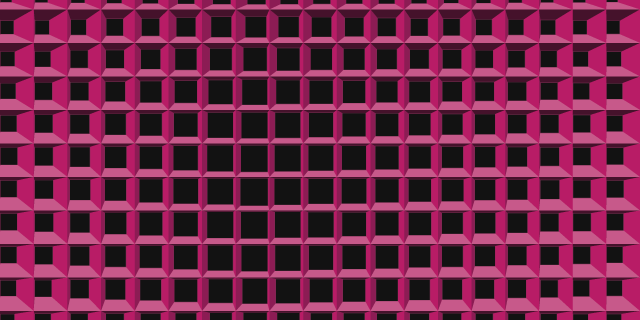
This pattern is drawn by a WebGL 1 fragment shader. Its source:

```glsl
precision highp float;

uniform vec2 u_resolution;

const vec2 GRID = vec2(19.0, 9.55);   // cells across and down
const float TOP_SHIFT = 0.72;         // part of the first row that is cut off
const float PEAK_COLUMN = 6.8;        // column with the widest openings
const float LAST_COLUMN = 18.0;
const int SAMPLES = 4;

const vec3 HOLE = vec3(0.07);
const vec3 RIM = vec3(0.47, 0.19, 0.32);
const vec3 LEFT_WALL = vec3(0.55, 0.11, 0.33);
const vec3 RIGHT_WALL = vec3(0.72, 0.11, 0.40);
const vec3 TOP_WALL = vec3(0.27, 0.07, 0.17);
const vec3 BOTTOM_WALL = vec3(0.78, 0.35, 0.54);

// 0 at the peak column, 1 at either side of the canvas
float sideDistance(float column) {
  float d = column - PEAK_COLUMN;
  return d < 0.0 ? -d / PEAK_COLUMN : d / (LAST_COLUMN - PEAK_COLUMN);
}

// Slight unevenness from cell to cell
float wobble(vec2 cell) {
  return 0.6 * sin(cell.x * 2.3 + cell.y * 1.7) + 0.4 * sin(cell.x * 4.1 - cell.y * 3.3);
}

// Side length of the square opening
float openingSize(vec2 cell, float side) {
  float fromWidestRow = cell.y - 6.0;
  float rowScale = 1.0 - 0.0088 * fromWidestRow * fromWidestRow;
  return mix(0.83, 0.52, side) * rowScale + 0.012 * wobble(cell);
}

// Wall thicknesses: left, right, top, bottom
vec4 wallWidths(vec2 cell) {
  float side = sideDistance(cell.x);
  float slack = 1.0 - openingSize(cell, side);
  float rightShare = min(0.22 + 0.85 * side, 1.0);
  float fromLastRow = 9.0 - cell.y;
  float topShare = 0.15 + 0.0065 * fromLastRow * fromLastRow;
  vec4 shares = vec4(1.0 - rightShare, rightShare, topShare, 1.0 - topShare);
  return max(slack * shares, vec4(0.004));
}

// Bevelled frame: the wall with the least relative depth is visible
vec3 frameColor(vec2 p, vec4 widths) {
  vec4 edgeDistance = vec4(p.x, 1.0 - p.x, p.y, 1.0 - p.y);
  vec4 depth = edgeDistance / widths;
  float horizontal = min(depth.x, depth.y);
  float vertical = min(depth.z, depth.w);
  if (min(horizontal, vertical) >= 1.0) {
    vec4 inset = edgeDistance - widths;
    float rimDistance = min(min(inset.x, inset.y), min(inset.z, inset.w));
    return rimDistance < 0.012 ? RIM : HOLE;
  }
  if (horizontal < vertical) {
    return depth.x < depth.y ? LEFT_WALL : RIGHT_WALL;
  }
  return depth.z < depth.w ? TOP_WALL : BOTTOM_WALL;
}

// Colour at a canvas position, with rows counted downwards
vec3 latticeColor(vec2 uv) {
  vec2 g = vec2(uv.x, 1.0 - uv.y) * GRID + vec2(0.0, TOP_SHIFT);
  return frameColor(fract(g), wallWidths(floor(g)));
}

void main() {
  // Average a grid of subsamples to smooth every edge
  vec3 sum = vec3(0.0);
  for (int j = 0; j < SAMPLES; j++) {
    for (int i = 0; i < SAMPLES; i++) {
      vec2 offset = (vec2(float(i), float(j)) + 0.5) / float(SAMPLES) - 0.5;
      sum += latticeColor((gl_FragCoord.xy + offset) / u_resolution);
    }
  }
  gl_FragColor = vec4(sum / float(SAMPLES * SAMPLES), 1.0);
}
```
